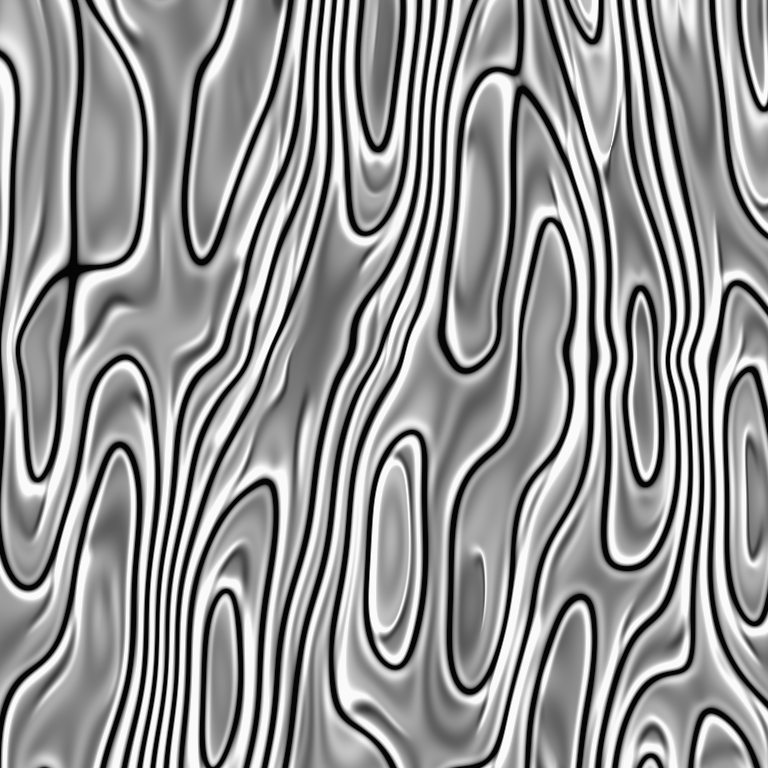
Reproduce this texture procedurally as a WebGL 1 fragment shader.

```glsl
precision highp float;
uniform vec2 u_resolution;

#define BASE_GREY 0.55
#define LINE_WIDTH 0.0031
#define RIM_WIDTH 0.0041
#define RIM_OFFSET 0.0087
#define RIM_LIGHT 0.52
#define RIM_FAINT 0.22
#define LINE_DENSITY 12.0
#define GRAIN_TILT 0.36
#define STREAK_DEPTH 0.10
#define KNOT_CURVATURE 330.0

const float TAU = 6.2831853;

float hash(float n) {
  return fract(sin(n * 12.9898) * 43758.547);
}

float bump(float d, float width) {
  float t = d / width;
  return exp(-t * t);
}

// Sum of upright random waves: x holds the height, yz its gradient
vec3 waveField(vec2 p, float seed, float lowFreq, float highFreq, float slope) {
  vec3 field = vec3(0.0);
  for (int i = 0; i < 14; i++) {
    float n = seed + float(i) * 3.0;
    float kx = TAU * mix(lowFreq, highFreq, (float(i) + hash(n)) / 14.0);
    vec2 k = kx * vec2(1.0, GRAIN_TILT * (2.0 * hash(n + 1.0) - 1.0));
    float phase = dot(k, p) + TAU * hash(n + 2.0);
    field += slope * vec3(sin(phase) / kx, cos(phase) * k / kx);
  }
  return field;
}

// Distance to a contour, corrected where the field flattens out
float contourDistance(float level, float slope) {
  return level / sqrt(slope * slope + KNOT_CURVATURE * abs(level) + 1.0);
}

// Dark groove with a bright rim on one side and a faint one on the other
float groove(float d) {
  return RIM_LIGHT * bump(d - RIM_OFFSET, RIM_WIDTH)
       + RIM_FAINT * bump(d + RIM_OFFSET, RIM_WIDTH)
       - bump(d, LINE_WIDTH);
}

// Gentle wobble plus a band of kinks across the middle
vec2 bendGrain(vec2 p) {
  float kinkBand = bump(p.y - 0.545 - 0.015 * sin(13.0 * p.x), 0.035);
  p.x += 0.003 * sin(25.0 * p.y + 9.0 * p.x);
  p.x += 0.012 * kinkBand * sin(37.0 * p.x);
  return p;
}

void main() {
  vec2 p = bendGrain(gl_FragCoord.xy / u_resolution.y);
  vec3 grain = waveField(p, 7.0, 1.2, 5.5, LINE_DENSITY);
  float streak = waveField(p, 91.0, 4.0, 12.0, 17.0).x;
  float slope = length(grain.yz);
  float level = fract(grain.x);

  // Soft streaks along the grain
  float shade = BASE_GREY + 0.05 * streak
              + STREAK_DEPTH * sin(2.0 * TAU * grain.x + 2.0 * streak);

  // Grooves on both sides of the current band
  shade += groove(contourDistance(level, slope));
  shade += groove(contourDistance(level - 1.0, slope));

  // Broken pale ridges inside the wider bands
  float ridge = contourDistance(level - 0.5 + 0.15 * streak, slope);
  float ridgeMask = smoothstep(-0.5, 0.6, streak)
                  * smoothstep(0.018, 0.032, 1.0 / (slope + 1.0));
  shade += ridgeMask * (0.42 * bump(ridge, RIM_WIDTH)
                      - 0.28 * bump(ridge + RIM_OFFSET, RIM_WIDTH));

  gl_FragColor = vec4(vec3(clamp(shade, 0.02, 0.98)), 1.0);
}
```
